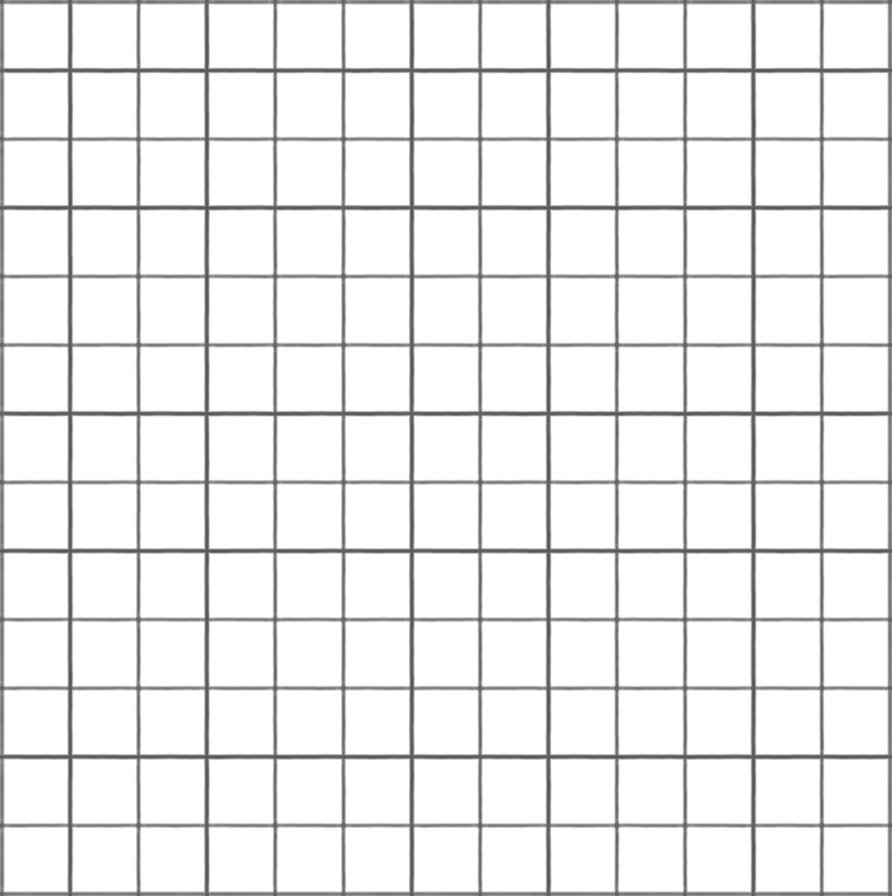
This pattern is drawn by a Shadertoy shader. Its source:

```glsl
// Square grid of thin grey ruled lines on white, with uneven weight and small knots at the crossings.
#define CELLS 13.0
#define MARGIN 0.0021
#define THIN_HALF 0.025
#define BOLD_HALF 0.031
#define SOFTNESS 0.022
#define KNOT_RADIUS 0.046
#define WOBBLE 0.003
#define BOLD_TONE 0.36
#define THIN_TONE vec2(0.41, 0.48)
#define BORDER_TONE 0.48
#define KNOT_TONE 0.40

// Layered sines along a line; each line index gets its own phase.
vec2 waver(vec2 along, vec2 index) {
    vec2 phase = index * 2.4;
    return 0.5 * sin(along * 5.3 + phase)
         + 0.3 * sin(along * 13.7 - phase * 1.7)
         + 0.2 * sin(along * 31.0 + phase * 3.1);
}

// Two lines in every five are heavier.
vec2 boldness(vec2 index) {
    vec2 m = mod(index, 5.0);
    return max(1.0 - step(0.5, abs(m - 1.0)), 1.0 - step(0.5, abs(m - 3.0)));
}

void mainImage(out vec4 fragColor, in vec2 fragCoord) {
    // Grid coordinates in cells, rows counted from the top.
    vec2 uv = fragCoord / iResolution.xy;
    uv.y = 1.0 - uv.y;
    vec2 grid = (uv - MARGIN) / (1.0 - 2.0 * MARGIN) * CELLS;
    vec2 index = clamp(floor(grid + 0.5), 0.0, CELLS);
    vec2 offset = grid - index;
    vec2 soft = max(vec2(SOFTNESS), 0.6 * CELLS / iResolution.xy);

    // Weight and tone: x holds the vertical line, y the horizontal one.
    vec2 bold = boldness(index);
    vec2 border = step(CELLS * 0.5 - 0.5, abs(index - CELLS * 0.5));
    vec2 wave = waver(grid.yx, index);
    vec2 halfWidth = mix(vec2(THIN_HALF), vec2(BOLD_HALF), max(bold, border));
    vec2 tone = mix(THIN_TONE, vec2(BOLD_TONE), bold);
    tone = mix(tone, vec2(BORDER_TONE), border) + 0.025 * wave;

    // Ruled lines, slightly worn and paler just outside each crossing.
    vec2 dist = abs(offset + WOBBLE * wave * (1.0 - border));
    vec2 cover = 1.0 - smoothstep(halfWidth - soft, halfWidth + soft, dist);
    vec2 gap = (abs(offset.yx) - 0.085) / 0.025;
    cover *= 1.0 - 0.12 * exp(-gap * gap) * (1.0 - bold);
    vec2 ink = cover * (1.0 - tone);

    // Rounded knots where the lines meet.
    float knotSoft = max(soft.x, soft.y);
    float knot = 1.0 - smoothstep(KNOT_RADIUS - knotSoft, KNOT_RADIUS + knotSoft, length(offset));
    float darkness = max(max(ink.x, ink.y), knot * (1.0 - KNOT_TONE));

    fragColor = vec4(vec3(1.0 - darkness), 1.0);
}
```
